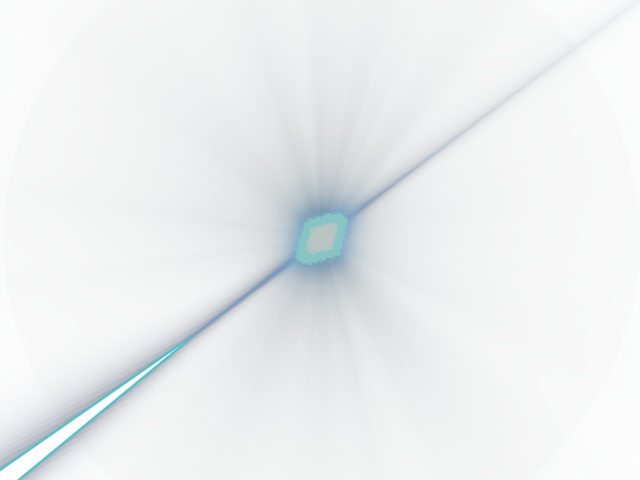
Write a Shadertoy shader that draws this background.

```glsl
// A pale burst: a teal and grey core, soft radial rays and a diagonal beam on white.
// Rays are wrapped angular noise over a 1/r falloff; the beam is shaded in axes
// along and across it, and opens into a white wedge at the lower left.

float hash(vec2 p) {
    return fract(sin(dot(p, vec2(12.9898, 78.233))) * 43758.5453);
}

// Smooth noise around the circle, wrapping after count cells
float angularNoise(float turn, float count) {
    float x = turn * count;
    float cell = floor(x);
    float a = hash(vec2(mod(cell, count), count));
    float b = hash(vec2(mod(cell + 1.0, count), count));
    return mix(a, b, smoothstep(0.0, 1.0, x - cell));
}

// Darkness of the rays, densest above and below the core
float rayShade(vec2 p, float r) {
    float turn = atan(p.y, p.x) / 6.2831853 + 0.5;
    float rays = 0.0;
    float weight = 0.5;
    float count = 17.0;
    for (int i = 0; i < 4; i++) {
        rays += weight * angularNoise(turn, count);
        weight *= 0.55;
        count = floor(count * 2.1);
    }
    float upright = p.y * p.y / (r * r);
    float contrast = mix(0.3, 1.5, smoothstep(0.05, 0.3, r));
    float streaks = max(1.0 + contrast * (rays - 0.5), 0.1);
    return min(0.022 / r * exp(-0.8 * r), 0.36) * (0.75 + 0.5 * upright) * streaks;
}

void mainImage(out vec4 fragColor, in vec2 fragCoord) {
    float pixel = 1.0 / iResolution.y;
    vec2 p = (fragCoord - 0.5 * iResolution.xy) * pixel - vec2(0.0035);
    float r = max(length(p), 0.001);
    float along = dot(p, vec2(0.8, 0.6));
    float across = dot(p, vec2(-0.6, 0.8));
    float left = max(-along, 0.0);
    float right = max(along, 0.0);

    // White ground with a faint disc and rays, bluer towards the core
    vec3 color = vec3(1.0 - 0.012 * smoothstep(0.67, 0.655, r));
    vec3 ink = mix(vec3(1.0, 0.93, 0.9), vec3(1.0, 0.72, 0.5), exp(-r * 12.0));
    color -= rayShade(p, r) * ink;

    // Signed distance to the wedge, below zero inside it
    float offset = across + 0.0055 * left;
    float halfWidth = 0.04 * max(left - 0.35, 0.0);
    float edge = abs(offset) - halfWidth;

    // Grey halo along the beam, wider above it and on the left
    float spread = 0.009 + 0.022 * smoothstep(0.1, 0.8, left) + 0.006 * right;
    spread *= offset > 0.0 ? 1.3 : 0.8;
    float strength = along < 0.0 ? 0.36 : 0.3 * exp(-2.2 * right);
    float hatch = 1.0 + 0.06 * sin(across * 620.0 + along * 90.0);
    float halo = strength * hatch * exp(-max(edge, 0.0) / spread);
    color -= halo * smoothstep(0.03, 0.12, r) * vec3(1.0, 0.93, 0.79);

    // Thin blue spine, flaring where it meets the core
    float spineWidth = 0.0035 + 0.03 * exp(-r * 24.0);
    float spine = exp(-pow(offset / spineWidth, 2.0));
    spine *= along < 0.0 ? 0.75 * smoothstep(0.5, 0.25, left) : 0.65 * exp(-5.0 * right);
    color = mix(color, vec3(0.47, 0.61, 0.78), spine);

    // Teal rim and white inside of the wedge
    float opened = smoothstep(0.31, 0.39, left);
    float rim = smoothstep(0.006, 0.001, edge) * opened;
    color = mix(color, vec3(0.3, 0.75, 0.78), rim);
    float inside = smoothstep(pixel, -pixel, edge + 0.001) * opened;
    color = mix(color, vec3(1.0), inside);

    // Rounded square core, drawn out along the beam, with grainy borders
    vec2 q = pow(abs(p) + 0.0001, vec2(5.0));
    float core = pow(q.x + q.y, 0.2) * (1.0 - 0.33 * p.x * p.y / (r * r));
    float grain = hash(floor(p * 290.0)) - 0.5;
    float rough = core + 0.006 * grain;
    color = mix(color, vec3(0.46, 0.64, 0.78), 0.85 * exp(-max(core - 0.045, 0.0) / 0.015));
    color = mix(color, vec3(0.53, 0.77, 0.77), smoothstep(0.049, 0.044, rough));
    color = mix(color, vec3(0.72, 0.77, 0.76), smoothstep(0.031, 0.023, rough));

    fragColor = vec4(clamp(color, 0.0, 1.0), 1.0);
}
```
